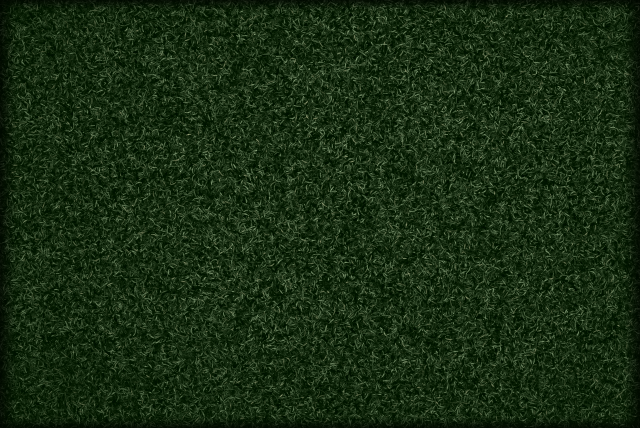
Write a WebGL 2 fragment shader that draws this texture.

```glsl
#version 300 es
precision highp float;

#define LAYERS 6
#define CELL 0.0098
#define BLADE_WIDTH 0.0012
#define SOFTNESS 0.003
#define SHADOW_REACH 0.0027
#define SHADOW_DEPTH 0.48
#define CONTRAST 1.38
#define SOIL_GREEN vec3(-0.005, 0.078, -0.018)
#define TIP_GREEN vec3(0.29, 0.38, 0.255)
#define LIGHT_CENTER vec2(0.57, 0.57)
#define LIGHT_FALLOFF 0.65
#define EDGE_FADE 0.028

uniform vec2 u_resolution;
out vec4 fragColor;

// Integer hash: three independent values in 0..1
vec3 hash3(ivec3 key) {
    uvec3 v = uvec3(key) * 1664525u + 1013904223u;
    v.x += v.y * v.z;
    v.y += v.z * v.x;
    v.z += v.x * v.y;
    v ^= v >> 16u;
    v.x += v.y * v.z;
    v.y += v.z * v.x;
    v.z += v.x * v.y;
    return vec3(v >> 8u) / 16777216.0;
}

float valueNoise(vec2 p, int seed) {
    ivec2 i = ivec2(floor(p));
    vec2 f = fract(p);
    f = f * f * (3.0 - 2.0 * f);
    float a = hash3(ivec3(i, seed)).x;
    float b = hash3(ivec3(i + ivec2(1, 0), seed)).x;
    float c = hash3(ivec3(i + ivec2(0, 1), seed)).x;
    float d = hash3(ivec3(i + ivec2(1, 1), seed)).x;
    return mix(mix(a, b, f.x), mix(c, d, f.x), f.y);
}

mat2 rotation(float angle) {
    float c = cos(angle), s = sin(angle);
    return mat2(c, s, -s, c);
}

// Distance to a curved, tapered blade; q is in cell units
float bladeDistance(vec2 q, float halfLength, float bend) {
    q.y += bend * (q.x * q.x - 0.2);
    float along = clamp(q.x, -halfLength, halfLength);
    float taper = 1.0 - 0.4 * smoothstep(0.0, halfLength, abs(along));
    return length(q - vec2(along, 0.0)) * CELL - BLADE_WIDTH * taper;
}

// Paints one layer of blades over the lawn: x = tone, y = dryness
vec2 paintLayer(vec2 lawn, vec2 p, int layer, float blur) {
    vec2 grid = rotation(float(layer) * 1.3) * p / CELL + float(layer) * 17.3;
    ivec2 home = ivec2(floor(grid));
    for (int j = -1; j <= 1; j++) {
        for (int i = -1; i <= 1; i++) {
            ivec2 cell = home + ivec2(i, j);
            vec3 place = hash3(ivec3(cell, layer));
            vec3 look = hash3(ivec3(cell, layer + 50));
            vec2 q = rotation(place.z * 6.2832) * (grid - vec2(cell) - place.xy);
            float bend = 0.8 * fract(look.z * 7.0) - 0.4;
            float d = bladeDistance(q, mix(0.36, 0.84, look.y), bend);

            float shadow = 1.0 - smoothstep(0.0, SHADOW_REACH, d);
            float cover = clamp(0.5 - d / blur, 0.0, 1.0);
            float tone = 0.02 + 1.17 * pow(look.x, 1.2);
            float dryness = smoothstep(0.75, 1.0, look.z);
            lawn.x *= 1.0 - SHADOW_DEPTH * shadow;
            lawn = mix(lawn, vec2(tone, dryness), cover);
        }
    }
    return lawn;
}

void main() {
    vec2 uv = gl_FragCoord.xy / u_resolution;
    vec2 p = gl_FragCoord.xy / u_resolution.y;
    float blur = max(SOFTNESS, 1.0 / u_resolution.y);

    // Overlapping blades
    vec2 lawn = vec2(0.2, 0.0);
    for (int layer = 0; layer < LAYERS; layer++) {
        lawn = paintLayer(lawn, p, layer, blur);
    }

    // Fine glints and gaps along the blades
    float glint = valueNoise(rotation(0.6) * p * 210.0, 103) - 0.5;
    float tone = lawn.x * CONTRAST * (1.0 + 0.7 * glint) + 0.12 * glint - 0.07;

    // Broad light and uneven growth
    vec2 offset = uv - LIGHT_CENTER;
    float light = 1.04 - LIGHT_FALLOFF * dot(offset, offset);
    light *= 0.9 + 0.12 * valueNoise(p * 7.0, 101) + 0.08 * valueNoise(p * 26.0, 102);
    tone *= light;

    // Darkened border
    vec2 inset = smoothstep(vec2(-0.012), vec2(EDGE_FADE), uv * (1.0 - uv));
    float border = inset.x * inset.y;
    tone *= mix(0.5, 1.0, border);

    vec3 color = mix(SOIL_GREEN, TIP_GREEN, tone);
    color.r += 0.05 * lawn.y * tone;
    color *= mix(0.28, 1.0, border);
    fragColor = vec4(max(color, 0.0), 1.0);
}
```
